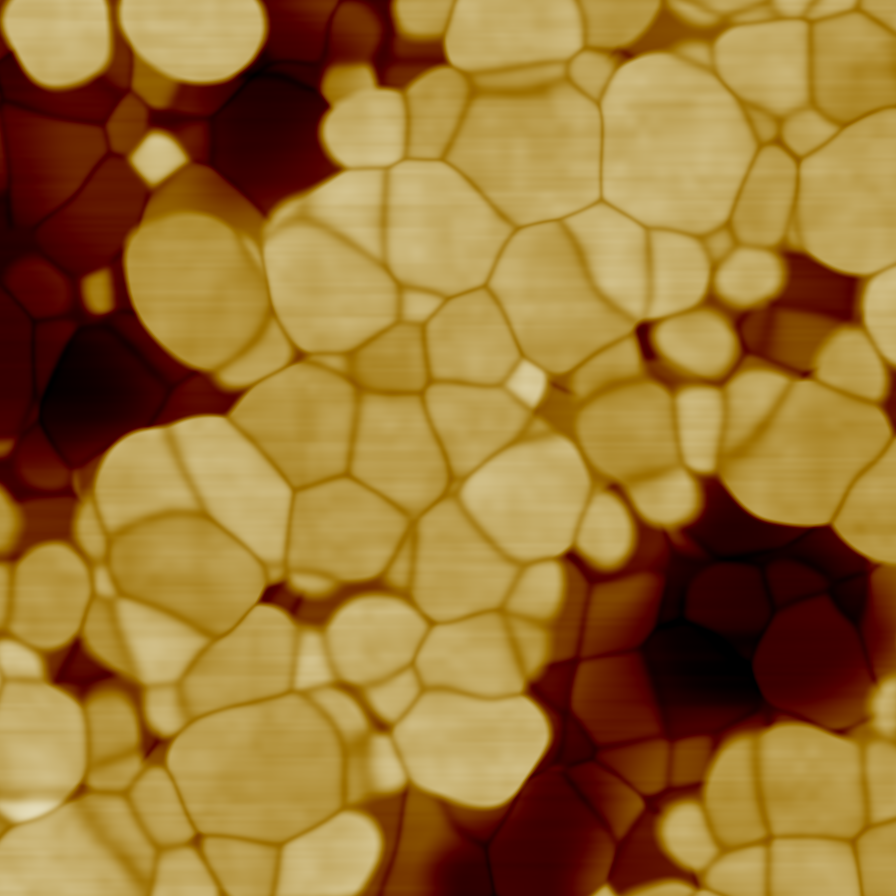
Reproduce this texture procedurally as a Shadertoy shader.

```glsl
// Height map of packed golden mineral grains with dark pits and faint scan lines

vec4 hash4(vec2 p) {
    vec4 q = fract(p.xyxy * vec4(0.1031, 0.1030, 0.0973, 0.1099));
    q += dot(q, q.wzxy + 33.33);
    return fract((q.xxyz + q.yzzw) * q.zywx);
}

float noise(vec2 p) {
    vec2 cell = floor(p), f = fract(p);
    f = f * f * (3.0 - 2.0 * f);
    float low = mix(hash4(cell).x, hash4(cell + vec2(1, 0)).x, f.x);
    float high = mix(hash4(cell + vec2(0, 1)).x, hash4(cell + vec2(1, 1)).x, f.x);
    return mix(low, high, f.y);
}

// Low values mark the regions where upper grains are missing
float pitField(vec2 p) {
    return 0.75 * noise(p * 0.27 + 41.0) + 0.25 * noise(p * 0.6 + 7.0);
}

// Soft power diagram: x = relief of the grain tops, y = groove, z = coverage
vec3 grainLayer(vec2 p, float seed, float pitLevel) {
    const float sharpness = 14.0;
    vec2 home = floor(p);
    float total = 1e-30, squares = 0.0, relief = 0.0;
    for (int y = -2; y <= 2; y++)
    for (int x = -2; x <= 2; x++) {
        vec2 cell = home + vec2(x, y);
        vec4 shape = hash4(cell + seed);
        vec4 look = hash4(cell + seed + 57.3);
        vec2 center = cell + 0.1 + 0.8 * shape.xy;
        if (pitField(center) + 0.22 * (look.x - 0.5) < pitLevel) continue;

        // Slightly stretched, turned disc
        float radius = mix(0.4, 1.3, shape.z * shape.z);
        float angle = 6.283 * shape.w;
        vec2 axis = vec2(cos(angle), sin(angle));
        vec2 d = p - center;
        vec2 q = vec2(dot(d, axis), dot(d, vec2(-axis.y, axis.x)));
        float stretch = mix(0.85, 1.15, look.y);
        q *= vec2(stretch, 1.0 / stretch);
        float weight = exp(-sharpness * (dot(q, q) - radius * radius));

        // Small grains may stand out brightly; every top is tilted a little
        float top = look.z - 0.5 + 0.45 * q.x * (look.w - 0.3);
        top += 1.6 * pow(look.w, 7.0) * smoothstep(0.75, 0.4, radius);
        total += weight;
        squares += weight * weight;
        relief += weight * top;
    }
    float field = -log(total) / sharpness;
    float groove = 1.0 - squares / max(total * total, 1e-36);
    return vec3(relief / total, groove, smoothstep(0.24, -0.06, field));
}

vec3 goldRamp(float height) {
    return clamp(vec3(height, 1.5 * (height - 0.32), 2.55 * (height - 0.61)), 0.0, 1.0);
}

void mainImage(out vec4 fragColor, in vec2 fragCoord) {
    vec2 uv = fragCoord / iResolution.xy;
    vec2 p = uv * 12.5;
    p += 0.22 * (vec2(noise(p * 1.3), noise(p * 1.3 + 19.0)) - 0.5);

    // Buried grains fade to black in the pit cores
    vec3 buried = grainLayer(p * 1.1 + 30.0, 83.0, -1.0);
    float depth = smoothstep(0.36, 0.16, pitField(p));
    float floorHeight = 0.45 + 0.24 * buried.x - 0.2 * buried.y - 0.3 * depth;
    floorHeight = mix(0.24 - 0.15 * depth, floorHeight, buried.z);

    // Upper grains with thin grooves and gently uneven tops
    vec3 upper = grainLayer(p, 11.0, 0.38);
    float height = 0.745 + 0.1 * upper.x - 0.21 * upper.y;
    height += 0.05 * (noise(p * 2.1 + 5.0) - 0.5) + 0.025 * (noise(p * 5.0) - 0.5);
    height = mix(floorHeight, height, upper.z);

    // Horizontal scan lines
    float lines = noise(uv * vec2(5.0, 120.0)) + 0.6 * noise(uv * vec2(9.0, 230.0) + 3.0);
    height += 0.024 * (lines - 0.8);

    fragColor = vec4(goldRamp(height), 1.0);
}
```
